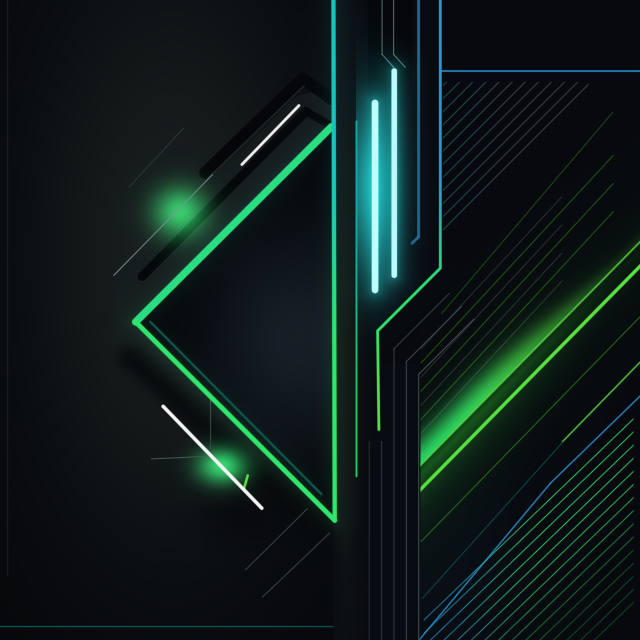
A WebGL 1 fragment shader for this background:

```glsl
precision highp float;
uniform vec2 u_resolution;

#define GREEN vec3(.18, .9, .42)
#define LIME vec3(.34, .88, .25)
#define TEAL vec3(.1, .76, .74)
#define BLUE vec3(.14, .52, .74)
#define STEEL vec3(.3, .36, .36)
#define INK vec3(.018, .024, .036)
#define HAIR .0007
#define HATCH_STEP .0205

vec2 p;
vec3 col;

float cover(float d) {
  float px = .8 / min(u_resolution.x, u_resolution.y);
  return 1. - smoothstep(-px, px, d);
}

// Distance to a segment
float seg(float ax, float ay, float bx, float by) {
  vec2 q = p - vec2(ax, ay), ab = vec2(bx - ax, by - ay);
  return length(q - ab * clamp(dot(q, ab) / dot(ab, ab), 0., 1.));
}

void paint(vec3 tint, float a) { col = mix(col, tint, a); }

void ray(float ax, float ay, float bx, float by, float w, vec3 tint) {
  paint(tint, cover(seg(ax, ay, bx, by) - w));
}

float spot(float x, float y, float rx, float ry) {
  vec2 q = (p - vec2(x, y)) / vec2(rx, ry);
  return exp(-dot(q, q));
}

float hatch(float c) {
  return cover(abs(fract(c / HATCH_STEP) - .5) * HATCH_STEP * .7 - HAIR);
}

// Plates, slots and lights on the left
void leftDetails() {
  paint(vec3(.085, .11, .115), .8 * cover(seg(.235, .53, .49, .8) - .055));
  ray(.32, .73, .473, .878, .009, INK);
  ray(.473, .878, .517, .845, .009, INK);
  ray(.325, .722, .475, .866, HAIR, STEEL * .5);
  ray(.222, .568, .478, .826, .007, INK);
  ray(.478, .826, .515, .805, .006, INK);
  paint(INK, .75 - .75 * smoothstep(0., .035, seg(.205, .44, .5, .17)));
  paint(INK, .6 * spot(.38, .19, .06, .04));
  col += GREEN * .75 * spot(.282, .668, .042, .04);
  col += GREEN * .85 * spot(.347, .272, .038, .028);
  ray(.178, .57, .332, .727, HAIR, STEEL * 1.6);
  ray(.202, .708, .287, .8, HAIR, STEEL * .6);
  ray(.329, .375, .329, .29, HAIR, STEEL * .8);
  ray(.237, .283, .326, .287, HAIR, STEEL);
  ray(.384, .11, .48, .205, HAIR, STEEL * .8);
  ray(.41, .067, .515, .167, HAIR, STEEL * .8);
  ray(.387, .257, .381, .236, .002, LIME);
  ray(.378, .743, .467, .835, .0022, vec3(.94));
  ray(.255, .365, .409, .206, .0028, vec3(.96));
}

// Diagonal beams and hatching on the right
void rightDetails() {
  float inside = cover(.657 - p.x), c = p.y - p.x;
  paint(vec3(.035, .06, .085), .8 * spot(.7, .12, .14, .18));
  float zone = cover(max(max(.692 - p.x, p.y - .872), max(-.065 - c, p.x - .92)));
  paint(mix(TEAL * .6, STEEL, smoothstep(.66, .8, p.x)), zone * hatch(c) * .75);
  ray(.688, .889, 1., .889, .0014, BLUE);
  for (int i = 0; i < 7; i++) {
    float k = float(i), odd = mod(k, 2.), y = .455 - .022 * k, r = .22 + .08 * odd;
    ray(.658, y, .658 + r, y + 1.08 * r, HAIR, mix(STEEL * .55, LIME * .4, odd));
  }
  ray(.69, .51, .957, .824, HAIR, LIME * .35);

  // Wide beam and the thin one below it
  float q = p.y - 1.017 * p.x + .395, taper = 1. - smoothstep(.72, 1., p.x);
  float band = smoothstep(-.003, .003, q) * exp(-pow(max(q, 0.) / (.012 + .03 * taper), 2.));
  paint(INK, inside * cover(abs(q + .02) - .018) * .5);
  col += inside * vec3(.06, .3, .06) * exp(-abs(q + .015) * 22.) * (.25 + .75 * taper);
  paint(mix(GREEN, LIME, smoothstep(.66, .9, p.x)), inside * band * (.08 + .8 * taper));
  paint(LIME, inside * cover(abs(q) * .7 - .0014) * .8);
  paint(LIME, inside * cover(abs(q + .038) * .7 - .0027));

  ray(.879, .31, 1., .434, .0012, LIME * .85);
  ray(.658, .154, 1., .505, HAIR, LIME * .5);
  ray(.66, .065, .88, .31, HAIR, TEAL * .4);
  ray(.655, 0., .86, .245, .0011, BLUE);
  ray(.86, .245, 1., .381, .0011, BLUE);
  c = p.y - .96 * p.x;
  zone = cover(max(max(.662 - p.x, p.x - .99), max(c + .6, -.9 - c)));
  vec3 tint = mix(BLUE, GREEN, smoothstep(.68, .86, p.x));
  paint(tint * (.35 + .65 * smoothstep(-.86, -.66, c)), zone * hatch(c) * .9);
}

// Column with light tubes and bent traces
void column() {
  float edge = .59 + .98 * clamp(p.y - .483, 0., .1);
  float body = max(cover((p.x - edge) * .7), cover(max(p.x - .655, p.y - .43)));
  body *= cover(.521 - p.x);
  paint(mix(INK * 1.8, STEEL * .24, spot(.54, .5, .02, .5)), body);
  paint(INK, body * cover(abs(p.x - .61) - .035) * smoothstep(.82, .9, p.y));
  col += TEAL * .63 * body * step(.557, p.x) * spot(.578, .71, .042, .13);
  for (int i = 0; i < 5; i++) {
    float k = float(i), x = .577 + .0193 * k, y = i < 2 ? .31 : .495 - .02 * k;
    ray(x, 0., x, y, HAIR, STEEL * (.55 + .1 * k));
    if (i > 1) ray(x, y, x + .086, y + .086, HAIR, STEEL * (.55 + .1 * k));
  }
  for (int i = 0; i < 2; i++) {
    float k = float(i), x = .597 + .018 * k;
    ray(x, 1., x, .915, HAIR, STEEL * 1.3);
    ray(x, .915, x + .018, .895, HAIR, STEEL * 1.3);
    x = .586 + .03 * k;
    float tube = seg(x, .839 + .05 * k, x, .547 + .023 * k);
    col += TEAL * .45 * exp(-tube * 75.);
    paint(vec3(.74, .98, 1), cover(tube - .0052 + .0008 * k));
  }
  ray(.557, .256, .557, .81, .0015, mix(GREEN, TEAL, smoothstep(.32, .7, p.y)) * .85);
  ray(.654, 1., .654, .63, .0022, BLUE * .8);
  ray(.654, .63, .644, .62, .0022, BLUE * .8);
  float rim = min(seg(.688, 1., .688, .581), seg(.688, .581, .59, .483));
  rim = min(rim, seg(.59, .483, .592, .329));
  vec3 tint = mix(LIME, GREEN, smoothstep(.38, .5, p.y));
  paint(mix(tint, BLUE * 1.15, smoothstep(.52, .75, p.y)), cover(rim - .0022));
}

// Glowing outline around a dark pane
void triangle() {
  float fill = max(abs(p.y - .497) - p.x + .212, p.x - .521);
  paint(mix(INK, vec3(.085, .115, .15), spot(.455, .47, .13, .17)), cover(fill));
  ray(.235, .497, .502, .228, .0018, TEAL * .4);
  float roof = seg(.518, .802, .212, .497), base = seg(.212, .497, .523, .187);
  float post = seg(.521, 1., .523, .187);
  vec3 glow = mix(GREEN, TEAL, smoothstep(.42, .78, p.y));
  col += glow * .12 * exp(-min(min(roof, base), post) * 70.);
  paint(mix(GREEN, TEAL, .25), cover(roof - .0058));
  paint(GREEN, cover(base - .0038));
  paint(glow, cover(post - .0034));
}

void main() {
  p = gl_FragCoord.xy / u_resolution;
  col = mix(INK, vec3(.095, .118, .122), spot(.27, .6, .24, .5));
  paint(INK * 1.5, smoothstep(.5, .54, p.x));
  ray(.012, .1, .012, 1., HAIR, BLUE * .3);
  ray(0., .021, .535, .021, .001, TEAL * .45);
  leftDetails();
  rightDetails();
  column();
  triangle();
  gl_FragColor = vec4(col, 1);
}
```
